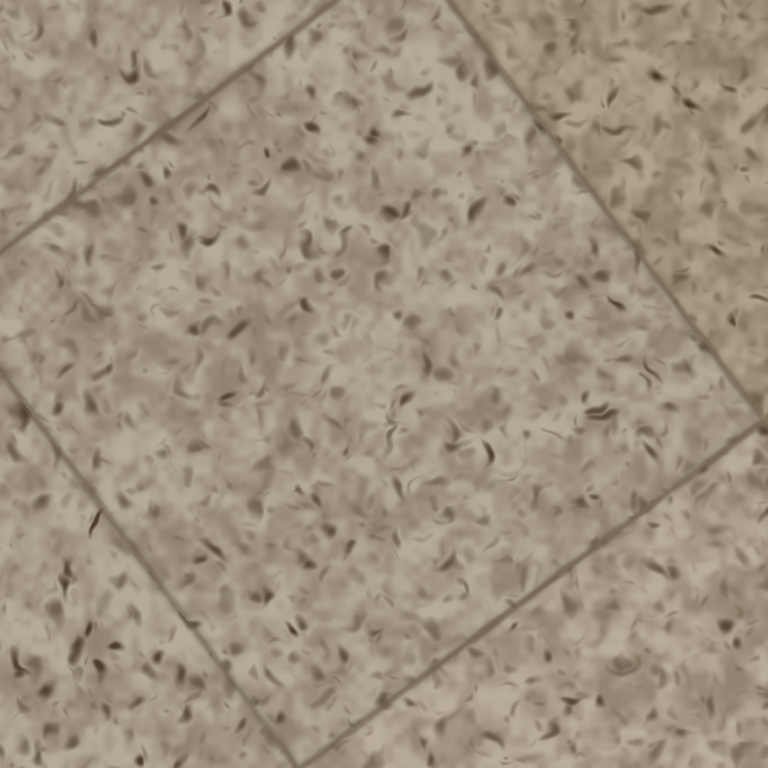
A Shadertoy shader for this texture:

```glsl
// Speckled beige stone tiles laid on a tilted grid with thin brown joints.

vec3 hash3(vec2 p) {
    vec3 q = fract(p.xyx * vec3(0.1031, 0.1030, 0.0973));
    q += dot(q, q.yxz + 33.33);
    return fract((q.xxy + q.yzz) * q.zyx);
}

// Smooth value noise, three independent channels
vec3 noise3(vec2 p) {
    vec2 i = floor(p), f = fract(p);
    f = f * f * (3.0 - 2.0 * f);
    return mix(mix(hash3(i), hash3(i + vec2(1, 0)), f.x),
               mix(hash3(i + vec2(0, 1)), hash3(i + vec2(1, 1)), f.x), f.y);
}

// Bent, soft-edged chips, one per cell; lean turns them upright
float flecks(vec2 p, float lean) {
    vec2 cell = floor(p);
    float dark = 0.0;
    for (int y = -1; y <= 1; y++)
    for (int x = -1; x <= 1; x++) {
        vec2 id = cell + vec2(x, y);
        vec3 place = hash3(id), form = hash3(id + 71.7);
        float angle = mix(place.z * 3.1416, 1.2 + 0.6 * place.z, lean);
        float c = cos(angle), s = sin(angle);
        vec2 d = mat2(c, -s, s, c) * (p - id - place.xy);
        d.y += (form.z - 0.5) * 2.0 * d.x * d.x;
        vec2 radius = vec2(mix(0.20, 0.52, form.x), mix(0.15, 0.27, form.y));
        float strength = mix(0.15, 1.0, pow(fract(form.z * 7.3 + form.x), 1.4));
        dark = max(dark, strength * smoothstep(1.15, 0.1, length(d / radius)));
    }
    return dark;
}

void mainImage(out vec4 fragColor, in vec2 fragCoord) {
    vec2 uv = fragCoord / iResolution.xy;

    // Tilted grid of nearly square tiles
    vec2 tileSize = vec2(0.757, 0.772);
    vec2 along = vec2(dot(uv, vec2(0.8, 0.6)), dot(uv, vec2(-0.6, 0.8)));
    vec2 grid = (along - vec2(0.310, -0.235)) / tileSize;
    vec2 tile = floor(grid);
    float lean = tile.x < 0.0 ? 0.75 : 0.0;

    // Each tile has its own piece of warped stone
    vec2 p = uv + 7.0 * (tile + 3.0);
    vec2 warped = p + 0.018 * (noise3(p * 30.0).xy - 0.5)
                    + 0.009 * (noise3(p * 65.0).yz - 0.5);

    // Mottled ground, mostly fine, with a faint broad drift
    float mottle = 0.10 * noise3(p * 6.0).x + 0.32 * noise3(warped * 24.0).y
                 + 0.33 * noise3(warped * 43.0).z + 0.25 * noise3(p * 85.0).x;
    vec3 color = mix(vec3(0.565, 0.513, 0.435), vec3(0.715, 0.670, 0.600),
                     smoothstep(0.18, 0.76, mottle));

    // Dark chips in clusters, over smaller faint ones
    float cluster = mix(0.5, 1.15, noise3(p * 10.0 + 4.0).z);
    float chips = flecks(warped * 23.0, lean) * cluster * (1.0 + 0.3 * lean);
    float specks = flecks(warped * 36.0 + 50.0, lean) * 0.55;
    color = mix(color, vec3(0.43, 0.37, 0.29), specks);
    color = mix(color, vec3(0.27, 0.215, 0.14), min(chips * 0.92, 0.92));

    // Tile tints: slight ochre to the upper right, lighter below
    if (tile.x > 0.0) color *= vec3(0.97, 0.95, 0.91);
    if (tile.y < 0.0) color *= vec3(1.02, 1.015, 1.02);

    // Joints with uneven edges and wear
    vec2 gap = abs(grid - round(grid)) * tileSize;
    gap += 0.0025 * (noise3(uv * 38.0).xy - 0.5);
    float soft = 0.0022 + 0.7 / iResolution.y;
    vec2 joint = 1.0 - smoothstep(vec2(0.0040 - soft), vec2(0.0040 + soft), gap);
    float wear = mix(0.6, 1.0, noise3(uv * 17.0).z);
    color *= 1.0 - 0.07 * smoothstep(0.013, 0.003, min(gap.x, gap.y));
    color = mix(color, vec3(0.44, 0.38, 0.305),
                max(joint.x * 0.75, joint.y * 0.90) * wear);

    fragColor = vec4(color, 1.0);
}
```
